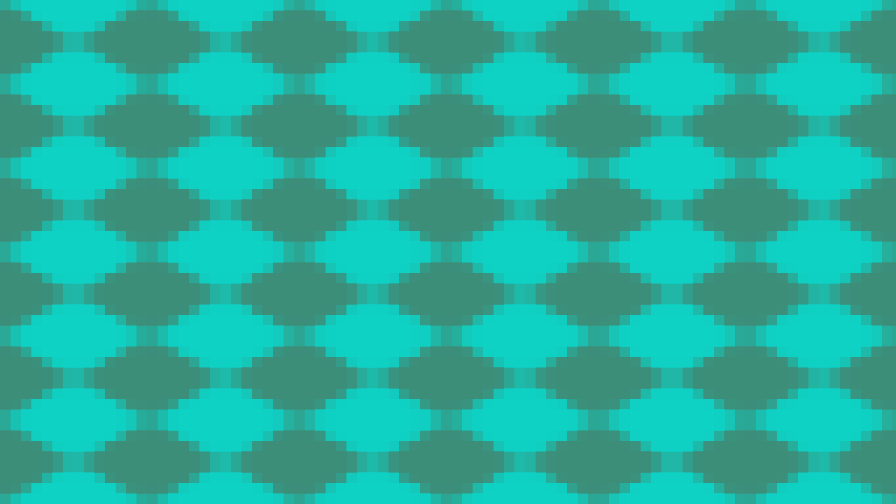
Give the GLSL for this pattern, as a WebGL 2 fragment shader.

```glsl
#version 300 es
precision highp float;

uniform vec2 u_resolution;
out vec4 fragColor;

const float TAU = 6.2831853;

// Snap to cell centres, blending across one screen pixel at each cell border
vec2 snapToCells(vec2 p, float pixelSize) {
    vec2 shifted = p - 0.5;
    vec2 blend = clamp((fract(shifted) - 0.5) / pixelSize + 0.5, 0.0, 1.0);
    return floor(shifted) + 0.5 + blend;
}

// Alternating diamonds: positive inside the bright ones, negative inside the dark
float diamondField(vec2 p) {
    return cos(TAU * p.y) - cos(TAU * p.x);
}

void main() {
    // Square mosaic cells, 48 to the canvas height
    float cellSize = u_resolution.y / 48.0;
    vec2 cell = snapToCells(gl_FragCoord.xy / cellSize, 1.0 / cellSize);

    // Six whole repeats across and six down
    vec2 tile = cell * cellSize / u_resolution * 6.0;

    // Soft transition, widest at the necks between diamonds
    float brightness = 0.5 + 0.5 * tanh(diamondField(tile) / 0.235);

    vec3 darkGreen = vec3(0.235, 0.557, 0.475);
    vec3 brightTeal = vec3(0.053, 0.822, 0.770);
    fragColor = vec4(mix(darkGreen, brightTeal, brightness), 1.0);
}
```
